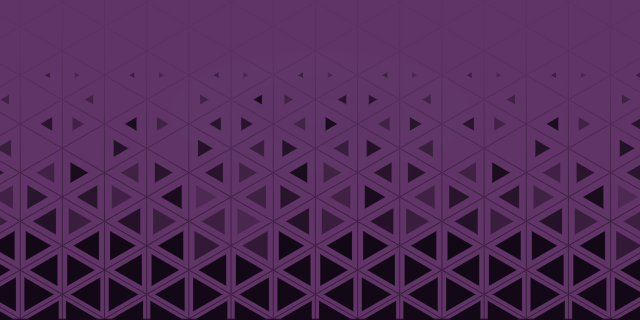
This background is drawn by a Shadertoy shader. Its source:

```glsl
// Purple wall of triangular tiles whose dark inset triangles shrink and fade upward.

const vec3 PURPLE = vec3(0.382, 0.202, 0.405);
const vec3 INK = vec3(0.075, 0.035, 0.085);
const vec3 HAZE = vec3(0.355, 0.225, 0.400);

// Lengths are in canvas heights; line width and insets are in column widths.
const float COLUMN_WIDTH = 0.1318;
const vec2 GRID_ORIGIN = vec2(0.063, 0.080);
const float LINE_HALF_WIDTH = 0.011;
const float FLOOR_HEIGHT = 0.004;
const float PATTERN_COLUMNS = 10.0;
const float LAST_ROW = 9.0;
const float SQRT3 = 1.7320508;
const float TAU = 6.2831853;

// Returns column, row and distance to the nearest edge of the tile.
vec3 triangleTile(vec2 g) {
    float column = floor(g.x);
    float across = g.x - column;
    float up = g.y * SQRT3;
    float row = floor(up);
    float even = 1.0 - mod(column + row, 2.0);
    row += step(mix(across, 1.0 - across, even), up - row);
    float pointsRight = 1.0 - mod(column + row, 2.0);
    float fromBase = mix(1.0 - across, across, pointsRight);
    float fromSides = 0.5 * (1.0 - fromBase - abs(up - row));
    return vec3(column, row, min(fromBase, fromSides));
}

// Cosine that repeats with the pattern and peaks at the given column.
float columnWave(float column, float peak) {
    return cos(TAU * (column - peak) / PATTERN_COLUMNS);
}

// Darkness of the inset triangle, from layered waves along each row.
float insetTone(float column, float row) {
    if (row > LAST_ROW) return 0.0;
    float tone = 1.0;
    if (row > 2.5) {
        bool alternating = mod(row, 3.0) < 0.5;
        float wave = alternating
            ? 0.14 * cos(0.5 * TAU * column)
            : 0.28 * cos(0.4 * TAU * (column - 0.5 * row + 1.5));
        tone = 0.64 + wave;
    }
    // A paler patch in the lower middle rows
    if (row > 1.5 && row < 4.5)
        tone -= 0.4 * tone * smoothstep(0.7, 0.95, columnWave(column, 4.5));
    // Gaps in two of the sparse upper rows
    float keptColumn = 5.0 - 0.5 * row;
    bool sparse = row == 6.0 || row == 8.0;
    if (sparse && columnWave(column, 1.5) > 0.5
        && abs(mod(column, PATTERN_COLUMNS) - keptColumn) > 0.5) return 0.0;
    return tone * (row == LAST_ROW ? 0.65 : 1.0);
}

void mainImage(out vec4 fragColor, in vec2 fragCoord) {
    vec2 p = fragCoord / iResolution.y;
    float pixel = 1.0 / iResolution.y;
    float soft = 0.7 * pixel / COLUMN_WIDTH;

    // Wall with a faint grey haze across the middle
    vec2 hazeOffset = (p - vec2(1.0, 0.65)) / vec2(0.55, 0.22);
    vec3 color = mix(PURPLE, HAZE, 0.35 * exp(-dot(hazeOffset, hazeOffset)));

    // Inset triangles, smaller with each row
    vec3 tile = triangleTile((p - GRID_ORIGIN) / COLUMN_WIDTH);
    float row = tile.y;
    float inset = 0.1 + 0.0145 * row + 0.0008 * row * row;
    float fill = smoothstep(-soft, soft, tile.z - inset);
    color = mix(color, INK, fill * insetTone(tile.x, row));

    // Grid lines, fading toward the top
    float line = 1.0 - smoothstep(LINE_HALF_WIDTH - soft, LINE_HALF_WIDTH + soft, tile.z);
    float lineStrength = mix(0.55, 0.07, smoothstep(0.15, 0.95, p.y));
    color = mix(color, INK, line * lineStrength);

    // Dark strip along the floor
    float ground = 1.0 - smoothstep(FLOOR_HEIGHT - pixel, FLOOR_HEIGHT + pixel, p.y);
    color = mix(color, INK, 0.8 * ground);

    fragColor = vec4(color, 1.0);
}
```
